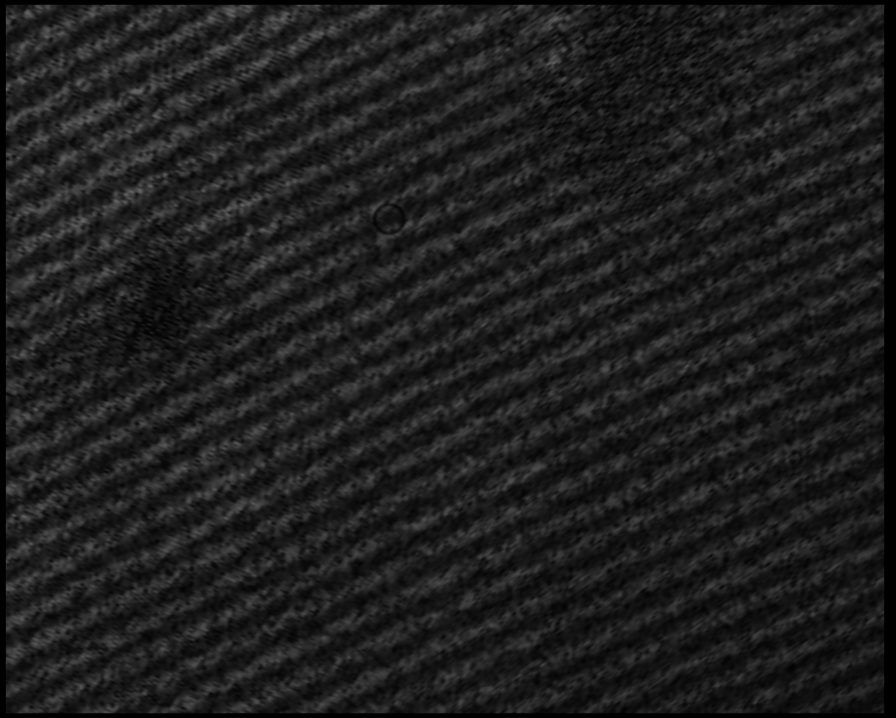
This pattern is drawn by a Shadertoy shader. Its source:

```glsl
const float FRINGE_SPACING = 0.0466;          // vertical period, in canvas heights
const float FRINGE_SLOPE = 0.485;
const float FRINGE_BEND = 0.03;               // flattening towards the right
const vec2 FRINGE_ANCHOR = vec2(0.417, 0.471); // a point on a bright crest
const float FRINGE_WOBBLE = 0.15;
const float TROUGH_LEVEL = 0.073;
const float CREST_LEVEL = 0.186;
const float CREST_SHARPNESS = 1.25;
const float SPECKLE_SIZE = 0.0068;
const float SPECKLE_TILT_LEFT = -0.35;
const float SPECKLE_TILT_RIGHT = 0.6;
const float SPECKLE_CONTRAST = 1.75;
const vec2 FRAME_LOW = vec2(0.008, 0.0065);   // left and bottom margins
const vec2 FRAME_HIGH = vec2(0.0163, 0.0065); // right and top margins
const vec3 FRAME_COLOR = vec3(0.0);

float hash(vec2 p) {
    return fract(sin(dot(p, vec2(127.1, 311.7))) * 43758.55);
}

float noise(vec2 p) {
    vec2 cell = floor(p), f = fract(p);
    f = f * f * (3.0 - 2.0 * f);
    return mix(mix(hash(cell), hash(cell + vec2(1, 0)), f.x),
               mix(hash(cell + vec2(0, 1)), hash(cell + vec2(1, 1)), f.x), f.y);
}

// Turns coordinates so that the new x axis lies along the angle
mat2 rotation(float angle) {
    float c = cos(angle), s = sin(angle);
    return mat2(c, -s, s, c);
}

// Soft elliptical stain, 1 at its centre
float stain(vec2 p, vec2 center, vec2 radius, float angle) {
    vec2 d = rotation(angle) * (p - center) / radius;
    return exp(-dot(d, d));
}

// Diffraction ring left by a dust grain: dark rim with a faint bright halo
float dustRing(vec2 p, vec2 center, float radius, float width) {
    float d = (length(p - center) - radius) / width;
    float halo = d - 2.0;
    return 0.25 * exp(-halo * halo) - 0.6 * exp(-d * d);
}

float fringes(vec2 p, float damage) {
    vec2 d = p - FRINGE_ANCHOR;
    float height = d.y - FRINGE_SLOPE * d.x + FRINGE_BEND * d.x * d.x;
    float wobble = 0.5 * (noise(p * 9.0) - 0.5) + 1.2 * (noise(p * 75.0) - 0.5);
    float phase = height / FRINGE_SPACING + FRINGE_WOBBLE * (1.0 + 2.0 * damage) * wobble;
    return pow(0.5 + 0.5 * cos(6.28319 * phase), CREST_SHARPNESS);
}

// Fine streaks at one tilt
float streaks(vec2 p, float tilt) {
    return noise(rotation(tilt) * p / SPECKLE_SIZE * vec2(0.95, 2.1) + 37.0);
}

// Round coarse grains plus streaks whose tilt differs from left to right
float speckle(vec2 p, float damage) {
    float coarse = noise(rotation(0.9) * p / SPECKLE_SIZE * vec2(0.85, 1.1));
    float side = smoothstep(0.35, 0.75, p.x);
    float fine = mix(streaks(p, SPECKLE_TILT_LEFT), streaks(p, SPECKLE_TILT_RIGHT), side);
    float grain = mix(coarse, fine, 0.42 + 0.33 * damage) - 0.5;
    return max(0.3, 1.0 + SPECKLE_CONTRAST * (1.0 + 0.6 * damage) * grain);
}

void mainImage(out vec4 fragColor, in vec2 fragCoord) {
    vec2 p = fragCoord / iResolution.y;
    vec2 size = vec2(iResolution.x / iResolution.y, 1.0);
    float pixel = 1.0 / iResolution.y;

    // Worn regions: ragged stains that dim and scramble the fringes
    vec2 ragged = p + 0.05 * (vec2(noise(p * 22.0), noise(p * 22.0 + 51.0)) - 0.5);
    float leftStain = stain(ragged, vec2(0.24, 0.59), vec2(0.055, 0.09), 0.0);
    float leftTail = stain(ragged, vec2(0.14, 0.52), vec2(0.13, 0.045), 0.5);
    float topStain = stain(ragged, vec2(0.91, 0.94), vec2(0.13, 0.09), 0.0);
    float topTail = stain(ragged, vec2(0.82, 0.82), vec2(0.15, 0.045), -0.8);
    float damage = clamp(leftStain + 0.5 * leftTail + topStain + 0.7 * topTail, 0.0, 1.0);
    float dimming = 1.0 - clamp(0.5 * leftStain + 0.25 * leftTail
                                + 0.35 * topStain + 0.2 * topTail, 0.0, 0.6);

    // Illumination falls from the upper left to the lower right
    float light = 1.0 + 0.28 * (p.y - 0.5) - 0.32 * (p.x - 0.5 * size.x);
    light *= 0.88 + 0.24 * noise(p * 6.0 + 9.0);

    float crest = mix(fringes(p, damage), 0.4, 0.75 * damage);
    float value = mix(TROUGH_LEVEL, CREST_LEVEL, crest);
    value *= light * dimming * speckle(p, damage);

    // Bright flecks beside the upper stain
    float flecks = stain(p, vec2(0.77, 0.93), vec2(0.035, 0.08), 0.3);
    value *= 1.0 + 0.8 * flecks * noise(p * 90.0);

    // Dust on the optics
    float dust = dustRing(p, vec2(0.542, 0.695), 0.020, 0.0026)
               + 0.7 * dustRing(p, vec2(0.182, 0.857), 0.011, 0.003)
               + 0.6 * dustRing(p, vec2(1.108, 0.362), 0.008, 0.0025);
    value *= 1.0 + dust;

    // Black frame
    vec2 inset = min(p - FRAME_LOW, size - FRAME_HIGH - p);
    float inside = smoothstep(-0.5 * pixel, 0.5 * pixel, min(inset.x, inset.y));
    fragColor = vec4(mix(FRAME_COLOR, vec3(value), inside), 1.0);
}
```
